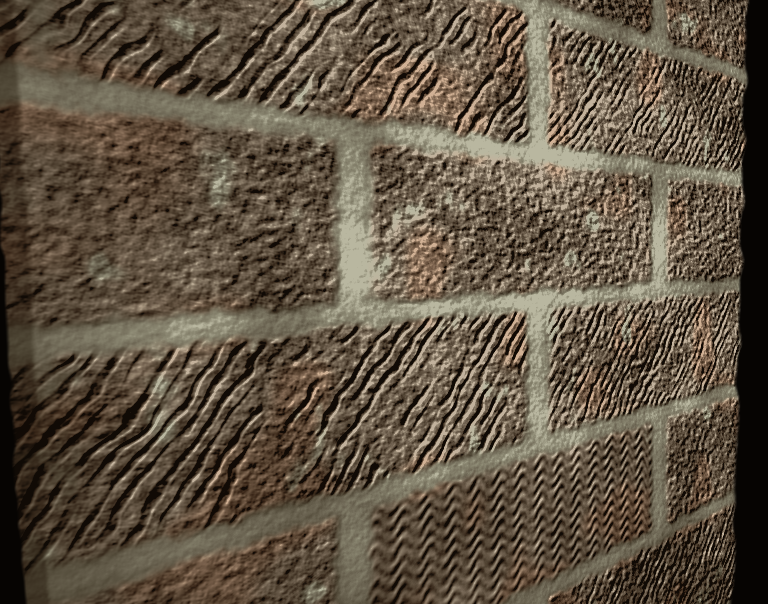
This texture is drawn by a WebGL 2 fragment shader. Its source:

```glsl
#version 300 es
precision highp float;
// A weathered brick pier seen at an angle: two bricks across in offset courses.
// Canvas points are projected onto the wall, then courses, grooves and grain
// form a height field, lit from the upper left and coloured by a tone ramp.
uniform vec2 u_resolution;
out vec4 fragColor;

const float TAU = 6.28318;
const vec2 BRICK_SCALE = vec2(2.5, 1.0);
const vec2 BRICK_HALF = vec2(1.15, 0.43);
const vec3 BRICK_TINT = vec3(1.03, 0.985, 0.96);
const vec3 MORTAR_TINT = vec3(0.98, 1.01, 0.98);
const vec3 TONES[6] = vec3[6](
  vec3(0.06, 0.04, 0.02), vec3(0.20, 0.15, 0.10), vec3(0.31, 0.27, 0.21),
  vec3(0.43, 0.39, 0.33), vec3(0.56, 0.53, 0.46), vec3(0.74, 0.71, 0.64));
const float STOPS[6] = float[6](0.055, 0.18, 0.355, 0.58, 0.80, 0.945);

float hash(vec2 p) {
  vec3 q = fract(p.xyx * 0.1031);
  q += dot(q, q.yzx + 33.33);
  return fract((q.x + q.y) * q.z);
}

float noise(vec2 p) {
  vec2 i = floor(p), f = fract(p);
  f = f * f * (3.0 - 2.0 * f);
  return mix(mix(hash(i), hash(i + vec2(1, 0)), f.x),
             mix(hash(i + vec2(0, 1)), hash(i + vec2(1, 1)), f.x), f.y);
}

float fbm(vec2 p) {
  float sum = 0.0, amp = 0.55;
  for (int i = 0; i < 3; i++) {
    sum += amp * noise(p);
    p = mat2(1.6, 1.2, -1.2, 1.6) * p + 7.3;
    amp *= 0.5;
  }
  return sum;
}

float roundedBox(vec2 p, vec2 halfSize, float radius) {
  vec2 q = abs(p) - halfSize + radius;
  return length(max(q, 0.0)) + min(max(q.x, q.y), 0.0) - radius;
}

// Perspective: x counts bricks along the wall, y counts courses downward.
vec2 wallPoint(vec2 p) {
  float course = max(0.414 - 0.207 * (p.x - 0.066), 0.05);
  float joint = 0.563 - 0.081 * (p.x - 0.066);
  return vec2((1.0 / course - 2.416) / 1.691, (p.y - joint) / course);
}

// Tooled face: rough courses alternate with thin, broken diagonal scratches.
float brickRelief(vec2 id, vec2 t) {
  float grain = fbm(t * vec2(26.0, 30.0));
  float across = dot(t, vec2(1.2, 0.85)), along = dot(t, vec2(-0.85, 1.2));
  float second = step(0.5, id.x);
  float warp = 0.8 * noise(t * 3.0) + 0.45 * noise(t * 12.0);
  float comb = 0.5 + 0.5 * cos(TAU * (across * mix(8.5, 10.5, second) + warp));
  float broken = smoothstep(0.25, 0.65, noise(vec2(across * 9.0, along * 3.0) + id * 5.0));
  float groove = smoothstep(0.45, 1.0, comb) * broken * mix(0.62, 0.4, second);
  float zigzag = 0.5 + 0.5 * sin(TAU * (t.y * 12.0 + 0.4 * sin(TAU * t.x * 6.0) + 0.4 * warp));
  float combed = 1.0 - mod(abs(id.y), 2.0);
  float waved = float(id == vec2(1.0, 1.0));
  return mix(1.15 * grain - combed * groove, 0.4 * grain + 0.4 * zigzag, waved);
}

// Returns height, brick coverage, a value per brick and edge distance.
vec4 surface(vec2 p) {
  vec2 w = wallPoint(p), t = w * BRICK_SCALE;
  float row = floor(w.y);
  float along = clamp(w.x, 0.045, 1.955) + 0.5 * mod(abs(row), 2.0);
  vec2 id = vec2(floor(along), row);
  vec2 local = (vec2(fract(along), fract(w.y)) - 0.5) * BRICK_SCALE;
  float ragged = 0.07 * (fbm(t * 13.0) - 0.48);
  float d = roundedBox(local, BRICK_HALF, 0.04) + ragged;
  float cover = 1.0 - smoothstep(-0.03, 0.03, d);
  float mortar = 0.30 + 0.25 * fbm(t * 40.0);
  return vec4(mix(mortar, 0.3 + brickRelief(id, t), cover), cover, hash(id + 19.0), d);
}

vec3 toneRamp(float tone) {
  vec3 color = TONES[0];
  for (int i = 1; i < 6; i++)
    color = mix(color, TONES[i], clamp((tone - STOPS[i - 1]) / (STOPS[i] - STOPS[i - 1]), 0.0, 1.0));
  return color;
}

void main() {
  vec2 p = gl_FragCoord.xy / u_resolution.y;
  p.y = 1.0 - p.y;
  vec4 s = surface(p);
  vec2 t = wallPoint(p) * BRICK_SCALE;

  // Raking light, cavity shade and broad variation of brick and mortar
  float lit = s.x - surface(p - vec2(0.003)).x;
  float cloud = fbm(t * 2.2 + 4.0) - 0.48;
  float brickTone = 0.42 + 0.45 * (s.x - 0.82) + 0.18 * (s.z - 0.5) + 0.5 * cloud;
  float mortarTone = 0.72 + 0.5 * (s.x - 0.42) + 0.5 * cloud - 0.12 * (1.0 - smoothstep(0.0, 0.07, s.w));
  float tone = mix(mortarTone, brickTone, s.y) + 0.95 * lit;

  // Pale mortar smears, a broad pool of light and the shaded return face
  float smear = smoothstep(0.68, 0.80, fbm(t * vec2(5.0, 3.5) + 3.0));
  tone += 0.25 * smear * s.y;
  vec2 fromLight = (p - vec2(0.80, 0.36)) / vec2(0.80, 0.70);
  tone *= 1.28 - 0.5 * dot(fromLight, fromLight) / (0.6 + 0.4 * dot(fromLight, fromLight));
  float corner = 0.018 + 0.06 * p.y + 0.008 * noise(p * 40.0);
  tone *= mix(0.6, 1.0, smoothstep(-0.006, 0.006, p.x - corner));

  // Mineral tint and dark space beyond the pier
  vec3 rust = BRICK_TINT + vec3(0.08, -0.01, -0.05) * smoothstep(0.55, 0.8, noise(t * 3.0 + 9.0));
  vec3 color = toneRamp(tone) * mix(MORTAR_TINT, mix(rust, MORTAR_TINT, smear), s.y);
  float chips = 0.010 * (noise(p * 30.0) - 0.5);
  float inside = smoothstep(-0.004, 0.004, p.x - 0.06 * p.y + 0.02 + chips)
               * smoothstep(-0.004, 0.004, 1.237 - 0.024 * p.y - p.x + chips);
  fragColor = vec4(mix(TONES[0] * 0.4, color, inside), 1.0);
}
```
